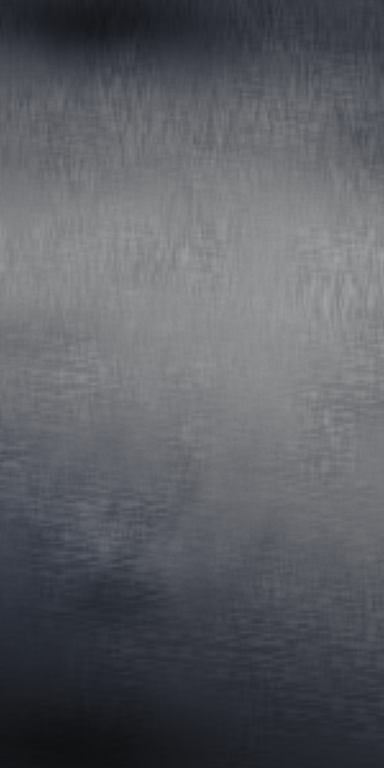
Reproduce this texture procedurally as a Shadertoy shader.

```glsl
#define DARK 0.115
#define BRIGHT 0.545
#define DIAGONAL_TILT 0.16
#define THREADS 150.0
#define WEAVE_AMOUNT 0.075
#define GRAIN_AMOUNT 0.018
#define BRUSH_AMOUNT 0.050
#define CLOUD_AMOUNT 0.050
#define COOL_TINT vec3(-0.012, 0.0, 0.030)

float hash(vec2 p) {
    return fract(sin(dot(p, vec2(127.1, 311.7))) * 43758.5453);
}

float noise(vec2 p) {
    vec2 cell = floor(p);
    vec2 f = fract(p);
    f = f * f * (3.0 - 2.0 * f);
    return mix(mix(hash(cell), hash(cell + vec2(1, 0)), f.x),
               mix(hash(cell + vec2(0, 1)), hash(cell + vec2(1, 1)), f.x), f.y);
}

float fbm(vec2 p) {
    float sum = 0.0;
    float amplitude = 0.5;
    for (int i = 0; i < 4; i++) {
        sum += amplitude * noise(p);
        p = p * 2.03 + 17.3;
        amplitude *= 0.5;
    }
    return sum / 0.9375;
}

// Soft elliptical spot
float glow(vec2 uv, vec2 center, vec2 radius) {
    vec2 d = (uv - center) / radius;
    return exp(-dot(d, d));
}

// Broad light and shade
float baseTone(vec2 uv) {
    float height = uv.y + DIAGONAL_TILT * (uv.x - 0.55);
    float tone = mix(DARK, BRIGHT, smoothstep(-0.08, 0.63, height));

    // Shadow closing in from the top
    float topEdge = uv.y + 0.04 * (fbm(uv * vec2(4.0, 3.0)) - 0.5);
    float shade = 1.0 - 0.20 * smoothstep(0.68, 0.84, topEdge);
    shade -= 0.45 * smoothstep(0.83, 0.975, topEdge);
    tone *= shade;

    // Local spots
    tone += 0.06 * glow(uv, vec2(0.90, 1.00), vec2(0.38, 0.07));
    tone -= 0.09 * glow(uv, vec2(0.26, 0.975), vec2(0.26, 0.045));
    tone -= 0.09 * glow(uv, vec2(1.04, 0.82), vec2(0.24, 0.065));
    tone -= 0.05 * glow(uv, vec2(1.03, 0.47), vec2(0.16, 0.10));
    tone -= 0.04 * glow(uv, vec2(0.02, 0.56), vec2(0.28, 0.04));
    tone -= 0.05 * glow(uv, vec2(0.00, 0.80), vec2(0.30, 0.10));
    tone += 0.02 * glow(uv, vec2(0.72, 0.62), vec2(0.28, 0.14));
    tone -= 0.05 * glow(uv, vec2(0.30, 0.22), vec2(0.14, 0.035));
    tone -= 0.05 * glow(uv, vec2(0.22, 0.03), vec2(0.30, 0.06));
    tone += 0.04 * glow(uv, vec2(0.42, 0.275), vec2(0.14, 0.04));
    tone += 0.03 * glow(uv, vec2(0.20, 0.33), vec2(0.18, 0.06));
    return tone;
}

// One layer of short broken threads running along y
float threadLayer(vec2 p) {
    float fine = noise(p * vec2(THREADS, THREADS * 0.22));
    float coarse = noise(p * vec2(THREADS * 0.5, THREADS * 0.11) + 31.0);
    return fine + 0.6 * coarse - 0.8;
}

// Upright and level threads swap dominance in patches
float weave(vec2 p, float upper) {
    float patches = noise(p * vec2(9.0, 13.0)) - 0.5;
    float upright = clamp(mix(0.30, 0.70, upper) + 0.6 * patches, 0.1, 0.9);
    float threads = mix(threadLayer(p.yx + 57.0), threadLayer(p), upright);
    return threads * mix(0.35, 1.5, smoothstep(0.25, 0.75, fbm(p * 6.0)));
}

// Slanted dry brush strokes of several widths
float brush(vec2 p) {
    vec2 q = vec2(p.x - 0.28 * p.y, p.y);
    return fbm(q * vec2(17.0, 7.0) + 9.0) - 0.5;
}

void mainImage(out vec4 fragColor, in vec2 fragCoord) {
    vec2 uv = fragCoord / iResolution.xy;
    vec2 p = fragCoord / iResolution.x;

    float tone = baseTone(uv);
    float upper = smoothstep(0.40, 0.65, uv.y);

    // Surface detail fades in the darkest areas
    float visible = smoothstep(0.10, 0.35, tone);
    float brushArea = glow(uv, vec2(0.32, 0.30), vec2(0.40, 0.13));
    float detail = CLOUD_AMOUNT * (fbm(p * vec2(2.5, 6.0) + 4.0) - 0.5);
    detail += BRUSH_AMOUNT * (0.3 + 1.6 * brushArea) * brush(p);
    detail += WEAVE_AMOUNT * weave(p, upper);
    detail += GRAIN_AMOUNT * (noise(p * THREADS * 1.2 + 11.0) - 0.5);
    tone += detail * mix(0.25, 1.0, visible);

    // Cool shadows, strongest at the lower left
    float cool = 1.0 - 0.75 * smoothstep(0.28, 0.54, tone);
    cool += 0.35 * glow(uv, vec2(0.0, 0.30), vec2(0.50, 0.17));
    cool *= smoothstep(0.02, 0.18, tone);
    fragColor = vec4(clamp(vec3(tone) + COOL_TINT * cool, 0.0, 1.0), 1.0);
}
```
